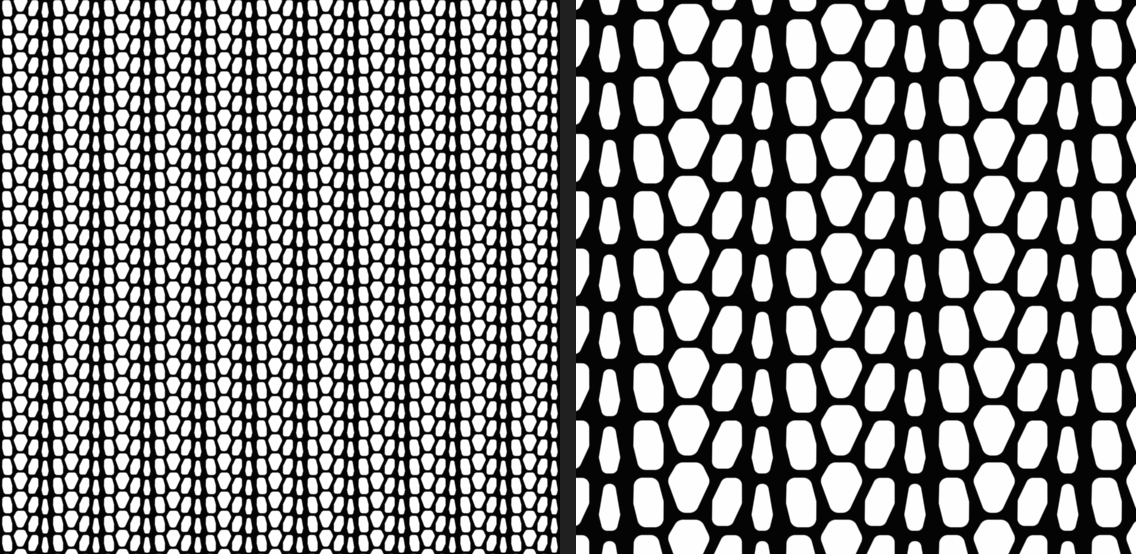
Left: the whole. Right: its middle third, enlarged.
Write a WebGL 2 fragment shader that draws this pattern.

```glsl
#version 300 es
precision highp float;
// Seamless net of black lines around four columns of white pebble-shaped cells.

uniform vec2 u_resolution;
out vec4 fragColor;

#define REPEATS vec2(11.0, 29.0)    // whole repeats across and down
#define TILE vec2(104.7, 39.3)      // size of one repeat in design units
#define PHASE vec2(0.403, 0.825)    // place of the widest pebble in a repeat
#define LINE_GAIN 0.5               // extra line thickness on every edge
#define EDGE_PIXELS 1.0             // half width of the smoothed edge
#define INK vec3(0.015)
#define PAPER vec3(0.995)

// Signed distance to a rounded, sheared hexagon.
// widths: half widths at top, middle and bottom; midY: height of the middle.
float pebble(vec2 p, vec3 widths, float halfHeight, float midY, float slant, float radius) {
    vec2 corners[6] = vec2[6](
        vec2(widths.x, halfHeight), vec2(widths.y, midY), vec2(widths.z, -halfHeight),
        vec2(-widths.z, -halfHeight), vec2(-widths.y, midY), vec2(-widths.x, halfHeight));
    float nearest = 1e6;
    float side = -1e6;
    for (int i = 0; i < 6; i++) {
        vec2 a = corners[i];
        vec2 b = corners[(i + 1) % 6];
        a.x += slant * a.y;
        b.x += slant * b.y;
        vec2 edge = b - a;
        vec2 toPoint = p - a;
        vec2 offset = toPoint - edge * clamp(dot(toPoint, edge) / dot(edge, edge), 0.0, 1.0);
        nearest = min(nearest, dot(offset, offset));
        // Corners run clockwise, so the outward normal is to the left.
        side = max(side, dot(toPoint, vec2(-edge.y, edge.x)));
    }
    return sqrt(nearest) * sign(side) - radius;
}

// Position relative to the nearest wrapped copy of a pebble centre.
vec2 wrapTo(vec2 grid, vec2 centre) {
    return (fract(grid - centre / TILE + 0.5) - 0.5) * TILE;
}

void main() {
    vec2 uv = gl_FragCoord.xy / u_resolution;
    vec2 grid = uv * REPEATS - PHASE;

    // One pebble per column: wide egg, leaning hexagon, thin drop, upright block
    float d = pebble(wrapTo(grid, vec2(0.0, 0.0)), vec3(4.2, 7.6, 1.2), 10.8, 4.5, 0.05, 7.0);
    d = min(d, pebble(wrapTo(grid, vec2(26.5, -9.8)), vec3(2.4, 5.2, 2.6), 11.5, 0.0, 0.24, 5.5));
    d = min(d, pebble(wrapTo(grid, vec2(50.6, -13.5)), vec3(0.3, 3.2, 1.5), 12.0, -5.0, 0.0, 4.6));
    d = min(d, pebble(wrapTo(grid, vec2(-27.4, -10.2)), vec3(2.8, 4.4, 3.0), 11.0, 0.0, -0.12, 6.5));

    // Smooth edge, scaled to the size of a pixel in design units
    float pixel = TILE.y * REPEATS.y / u_resolution.y;
    float soft = EDGE_PIXELS * pixel;
    float ink = smoothstep(-soft, soft, d + LINE_GAIN);
    fragColor = vec4(mix(PAPER, INK, ink), 1.0);
}
```
